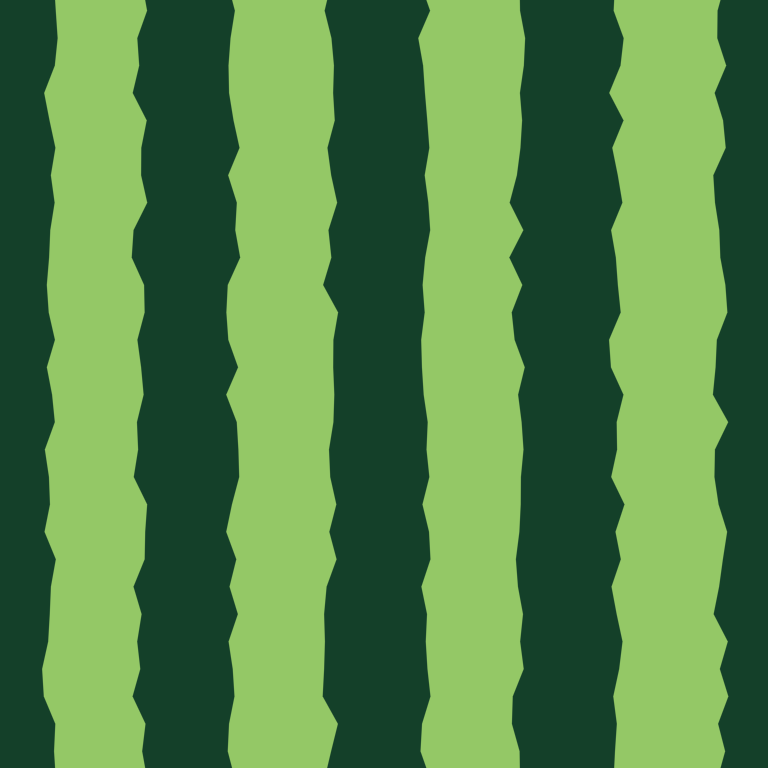
A WebGL 1 fragment shader for this pattern:

```glsl
precision highp float;

uniform vec2 u_resolution;

#define STRIPES 4
#define ROWS 28.0
#define ROW_PHASE 0.61
#define JAG 0.0105
#define SHIFT -0.0065
#define DRIFT 0.006
#define WIDTH_DRIFT 0.0045
#define LIGHT_GREEN vec3(0.58, 0.785, 0.40)
#define DARK_GREEN vec3(0.08, 0.25, 0.16)

const float TAU = 6.28318;
const int EDGES = 2 * STRIPES;

float hash(vec2 id) {
  return fract(sin(dot(id, vec2(127.1, 311.7))) * 43758.5);
}

// Sideways offset of one corner; rows wrap vertically
float jag(float edge, float row) {
  return JAG * (2.0 * hash(vec2(edge + 1.0, mod(row, ROWS) + 3.0)) - 1.0);
}

// Mean position of an edge, with slightly uneven stripe widths
float edgeCenter(float edge) {
  float angle = TAU * edge / float(EDGES);
  return (edge + 0.5) / float(EDGES) + SHIFT
       + DRIFT * cos(angle) + WIDTH_DRIFT * cos(2.0 * angle + 0.8);
}

// Signed distance to the jagged edge, positive on its right
float edgeDistance(vec2 p, float edge) {
  float y = p.y * ROWS - ROW_PHASE;
  float row = floor(y);
  float lower = jag(edge, row);
  float upper = jag(edge, row + 1.0);
  float slope = (upper - lower) * ROWS;
  float x = edgeCenter(edge) + mix(lower, upper, y - row);
  return (p.x - x) / sqrt(1.0 + slope * slope);
}

void main() {
  vec2 p = gl_FragCoord.xy / u_resolution;
  float blur = 0.75 / min(u_resolution.x, u_resolution.y);

  // Edges alternately open and close a light stripe
  float light = 0.0;
  float side = 1.0;
  for (int i = 0; i < EDGES; i++) {
    light += side * smoothstep(-blur, blur, edgeDistance(p, float(i)));
    side = -side;
  }

  gl_FragColor = vec4(mix(DARK_GREEN, LIGHT_GREEN, light), 1.0);
}
```
